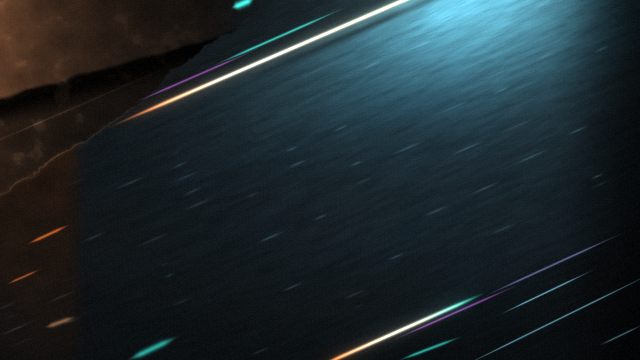
Write a Shadertoy shader that draws this background.

```glsl
// Dark brushed metal lit by a cyan glow, crossed by slanted streaks of light,
// with worn brown rock at the left. Layers are built in a frame rotated along
// the streaks: gradients, value noise, tapered segments and scattered dashes.

const vec2 ALONG = vec2(0.918, 0.396);       // direction shared by all streaks
const vec2 GLOW_CENTRE = vec2(1.31, 1.04);
const float BEAM_LEVEL = 0.474;              // main beam, across the streaks
const float LOWER_LEVEL = -0.362;            // lower beam, across the streaks
const float GRAIN = 0.028;
const float DASH_DENSITY = 0.26;

const vec3 DEEP = vec3(0.066, 0.078, 0.086);
const vec3 STEEL = vec3(0.060, 0.125, 0.160);
const vec3 CYAN_GLOW = vec3(0.27, 0.52, 0.58);
const vec3 BROWN = vec3(0.27, 0.165, 0.100);
const vec3 RIM = vec3(0.42, 0.30, 0.21);
const vec3 ORANGE = vec3(1.0, 0.45, 0.15);
const vec3 GOLD = vec3(1.0, 0.78, 0.46);
const vec3 WHITE = vec3(1.0, 0.95, 0.82);
const vec3 TEAL = vec3(0.16, 0.75, 0.68);
const vec3 PALE_BLUE = vec3(0.40, 0.66, 0.75);
const vec3 PURPLE = vec3(0.50, 0.20, 0.56);

float hash(vec2 p) {
    return fract(sin(dot(p, vec2(127.1, 311.7))) * 43758.5453);
}

float noise(vec2 p) {
    vec2 i = floor(p), f = fract(p);
    f = f * f * (3.0 - 2.0 * f);
    return mix(mix(hash(i), hash(i + vec2(1, 0)), f.x),
               mix(hash(i + vec2(0, 1)), hash(i + vec2(1, 1)), f.x), f.y);
}

float fbm(vec2 p) {
    float sum = 0.0, amp = 0.5;
    for (int i = 0; i < 4; i++) {
        sum += amp * noise(p);
        p = p * 2.03 + 7.1;
        amp *= 0.5;
    }
    return sum;
}

// Elliptical falloff
float blob(vec2 d, vec2 radius) {
    d /= radius;
    return exp(-dot(d, d));
}

// Position along a segment (x) and distance from it (y)
vec2 segment(vec2 p, vec2 a, vec2 b) {
    vec2 ab = b - a;
    float t = clamp(dot(p - a, ab) / dot(ab, ab), 0.0, 1.0);
    return vec2(t, length(p - a - ab * t));
}

// Soft streak that thins out towards both ends
float streak(vec2 p, vec2 a, vec2 b, float width) {
    vec2 s = segment(p, a, b);
    float taper = smoothstep(0.0, 0.3, s.x) * smoothstep(1.0, 0.65, s.x);
    float w = max(width * (0.3 + 0.7 * taper), 0.7 / iResolution.y);
    return taper * exp(-s.y * s.y / (w * w));
}

// Wide beam: orange tail, white heart, coloured head, and a halo
vec3 beam(vec2 p, vec2 a, vec2 b, float heart, vec3 head) {
    vec2 s = segment(p, a, b);
    vec3 tint = mix(ORANGE, WHITE, smoothstep(0.0, heart, s.x));
    tint = mix(tint, head, smoothstep(heart, 1.0, s.x));
    float fade = smoothstep(0.0, 0.2, s.x) * smoothstep(1.0, 0.8, s.x);
    float w = mix(0.0022, 0.0050, fade);
    float core = exp(-s.y * s.y / (w * w));
    return tint * fade * (core + 0.24 * exp(-s.y / 0.015));
}

// Small scratches, one candidate per cell of the rotated frame
vec3 dashes(vec2 q) {
    vec2 cell = vec2(0.15, 0.04);
    vec2 id = floor(q / cell);
    vec2 f = (fract(q / cell) - 0.5) * cell;
    f.y -= (hash(id + 3.7) - 0.5) * 0.02;
    float len = mix(0.02, 0.065, hash(id + 9.2));
    float shape = exp(-pow(f.y / 0.003, 2.0)) * smoothstep(len, 0.0, abs(f.x));
    vec3 tint = mix(PALE_BLUE, mix(ORANGE, TEAL, hash(id + 5.1)), 0.4 * hash(id + 1.3));
    return tint * shape * step(hash(id), DASH_DENSITY) * (0.06 + 0.2 * hash(id + 6.4));
}

void mainImage(out vec4 fragColor, in vec2 fragCoord) {
    vec2 p = fragCoord / iResolution.y;
    vec2 q = vec2(dot(p, ALONG), dot(p, vec2(-ALONG.y, ALONG.x)));

    // Metal: steel light, cyan glow and its trail, kept below the main beam
    float brushed = noise(q * vec2(14.0, 90.0)) * 0.65 + noise(q * vec2(35.0, 220.0)) * 0.35;
    float below = mix(0.3, 1.0, smoothstep(BEAM_LEVEL + 0.03, BEAM_LEVEL - 0.04, q.y));
    vec2 d = p - GLOW_CENTRE;
    float wide = blob(d + vec2(0.10, 0.0), vec2(0.62, 0.72));
    float near = blob(d, vec2(0.38, 0.27)) + 0.25 * blob(d, vec2(0.20, 0.15));
    near += 0.16 * blob(q - vec2(1.25, 0.36), vec2(0.42, 0.15));
    vec3 col = DEEP + STEEL * wide * below + CYAN_GLOW * near * below;
    col += vec3(-0.008, 0.004, 0.012) * (fbm(q * vec2(3.0, 9.0)) * 2.0 - 0.6);
    col *= 0.85 + 0.30 * brushed;
    col *= 1.0 - 0.4 * exp(-pow((q.y - 0.445) / 0.010, 2.0)) * smoothstep(0.9, 1.2, q.x);
    col *= mix(0.32, 1.0, smoothstep(1.80, 1.50, p.x));
    col *= mix(0.65, 1.0, smoothstep(-0.1, 0.4, p.y));
    col += dashes(q) * smoothstep(LOWER_LEVEL, -0.2, q.y) * smoothstep(0.45, 0.3, q.y);
    col *= mix(0.8, 1.0, smoothstep(LOWER_LEVEL - 0.01, LOWER_LEVEL + 0.02, q.y));

    // Brown plate and jagged rock, split by a dark crevice
    float rough = fbm(p * 18.0);
    float plate = smoothstep(0.25, 0.18, p.x) * smoothstep(-0.35, 0.6, p.y);
    col = mix(col, BROWN * (0.38 + 0.3 * rough), plate * 0.9);
    float ledge = q.y - 0.42 - 0.16 * (q.x - 0.18) - 0.04 * smoothstep(0.55, 0.8, q.x)
                - 0.045 * (rough - 0.47);
    float rock = smoothstep(0.0, 0.006, ledge) * smoothstep(0.80, 0.52, p.x);
    float warmth = exp(-p.x * 4.0);
    float split = q.y - 0.663 + 0.13 * (q.x - 0.285);
    float upper = smoothstep(-0.02, 0.01, split);
    vec3 stone = vec3(0.050, 0.046, 0.043) + BROWN * mix(0.45, 1.25, upper) * warmth;
    stone *= 0.70 + 0.6 * rough;
    float crevice = split + 0.025 * (rough - 0.5);
    stone *= 1.0 - 0.85 * smoothstep(-0.085, -0.02, crevice) * smoothstep(0.012, -0.004, crevice);
    stone += RIM * 0.15 * smoothstep(0.60, 0.75, rough) * (0.3 + warmth);
    col = mix(col, stone, rock);
    float rim = exp(-abs(ledge) / 0.003) + 0.8 * exp(-abs(q.y - 0.562) / 0.002);
    col += RIM * rim * rough * smoothstep(0.55, 0.1, p.x) * 0.8;

    // Upper lights
    col += beam(p, vec2(0.28, 0.637), vec2(1.32, 1.085), 0.4, GOLD);
    col += PURPLE * 0.9 * streak(p, vec2(0.36, 0.709), vec2(0.72, 0.866), 0.003);
    col += TEAL * 0.85 * streak(p, vec2(0.58, 0.812), vec2(0.97, 0.984), 0.0035);
    col += TEAL * 1.3 * streak(p, vec2(0.64, 0.976), vec2(0.71, 1.005), 0.009);

    // Lower lights
    col += beam(p, vec2(0.85, -0.034), vec2(1.36, 0.192), 0.5, TEAL);
    col += PURPLE * 0.9 * streak(p, vec2(1.08, 0.05), vec2(1.46, 0.218), 0.003);
    col += (PURPLE + PALE_BLUE) * 0.35 * streak(p, vec2(1.33, 0.17), vec2(1.75, 0.362), 0.003);
    col += TEAL * 0.8 * streak(p, vec2(1.10, -0.004), vec2(1.29, 0.068), 0.004);
    col += TEAL * 0.8 * streak(p, vec2(0.35, -0.003), vec2(0.50, 0.068), 0.008);
    col += PALE_BLUE * 0.8 * streak(p, vec2(1.38, 0.122), vec2(1.66, 0.256), 0.0025);
    col += PALE_BLUE * 0.7 * streak(p, vec2(1.25, -0.035), vec2(1.85, 0.26), 0.0025);
    col += PALE_BLUE * 0.5 * streak(p, vec2(1.66, 0.038), vec2(1.79, 0.1), 0.0025);

    // Embers at the left
    col += ORANGE * 0.65 * streak(p, vec2(0.07, 0.319), vec2(0.20, 0.379), 0.004);
    col += ORANGE * 0.5 * streak(p, vec2(0.015, 0.209), vec2(0.115, 0.253), 0.003);
    col += RIM * streak(p, vec2(0.12, 0.088), vec2(0.215, 0.122), 0.006);

    col += GRAIN * (hash(floor(p * 400.0)) - 0.5);
    fragColor = vec4(clamp(col, 0.0, 1.0), 1.0);
}
```
